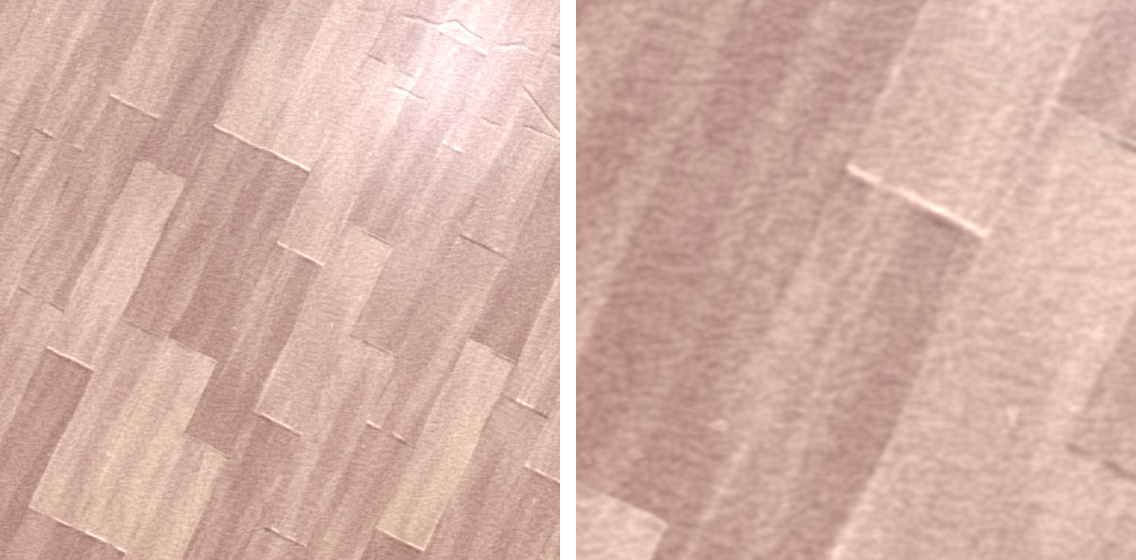
Left: the whole. Right: its middle third, enlarged.
This texture is drawn by a Shadertoy shader. Its source:

```glsl
// Worn parquet seen at a slant: long narrow strips of staggered pinkish planks.
// Each strip alternates light and dark planks with gradient-noise grain, glinting
// end joints, and a soft window glare that washes out the upper right.

// Per strip: position of one end joint along the strip, tone of the plank after it
const vec2 STRIPS[15] = vec2[15](
    vec2(.30, .55), vec2(.234, .35), vec2(.176, .50), vec2(.066, .35), vec2(.143, .88),
    vec2(.034, .22), vec2(.41, .92), vec2(.173, .18), vec2(.083, .85), vec2(.259, .62),
    vec2(.012, .52), vec2(.176, .98), vec2(.238, .38), vec2(.336, .42), vec2(.30, .50));

float hash(vec2 p) {
    p = fract(p * vec2(.1031, .1137));
    p += dot(p, p.yx + 33.33);
    return fract((p.x + p.y) * p.x * 7.31);
}

vec2 gradient(vec2 cell) {
    float angle = 6.2832 * hash(cell + 71.0);
    return vec2(cos(angle), sin(angle));
}

float noise(vec2 p) {
    vec2 i = floor(p), f = p - i;
    vec2 w = f * f * f * (f * (f * 6.0 - 15.0) + 10.0);
    vec2 e = vec2(0, 1);
    return mix(mix(dot(gradient(i), f), dot(gradient(i + e.yx), f - e.yx), w.x),
               mix(dot(gradient(i + e), f - e), dot(gradient(i + 1.0), f - 1.0), w.x), w.y);
}

// Lightness of one plank: base tone, broad streaks, pale veins, fibres, growth rings
float plank(float strip, float row, float base, vec2 uv) {
    float seed = hash(vec2(strip + 20.0, row * 7.0 + 50.0));
    float tone = mix(base, 1.0 - base, mod(row, 2.0)) + .14 * (seed - .5);
    vec2 g = uv + seed * vec2(13.0, 29.0);
    g.x += .014 * noise(g * vec2(5, 4));
    float streak = noise(g * vec2(30, 3));
    tone += .36 * smoothstep(-.16, .16, streak) - .18;
    tone += .25 * noise(g * vec2(90, 9)) + .3 * noise(g * vec2(14, 9) + 5.0);
    float vein = noise(g * vec2(24, 3) + 17.0);
    tone += .25 * exp(-pow(vein / .045, 2.0)) * smoothstep(0.0, .3, noise(g * vec2(20, 7)));
    float rings = sin(45.0 * noise(g * vec2(10, 3)) + 60.0 * g.x);
    return tone + .13 * rings * smoothstep(.4, .65, seed) * smoothstep(-.2, .2, streak);
}

// Returns lightness (x) and end-joint shading (y) of a strip
vec2 stripShade(float strip, vec2 uv) {
    vec2 s = STRIPS[int(clamp(strip, 0.0, 14.0))];
    float along = (uv.y - s.x) / .378;
    float row = floor(along + .5);
    float d = (along - row) * .378 + .0022 * noise(uv * 30.0);
    float before = plank(strip, row - 1.0, s.y, uv);
    float after = plank(strip, row, s.y, uv);
    float glint = smoothstep(-.1, .3, before - after + .5 * noise(uv * 24.0));
    float wear = smoothstep(-.4, .25, noise(uv * 30.0 + 9.0));
    float joint = 1.35 * glint * exp(-pow((d + .001) / .003, 2.0))
                - exp(-pow((d - .005) / .003, 2.0)) * (1.1 - .5 * glint);
    return vec2(mix(before, after, smoothstep(-.002, .002, d)), joint * wear);
}

// Thin crease: dark line with a bright lip beside it
float crease(float d) {
    return .10 * exp(-pow((d - .005) / .004, 2.0)) - .15 * exp(-pow(d / .003, 2.0));
}

void mainImage(out vec4 fragColor, in vec2 fragCoord) {
    vec2 p = fragCoord / iResolution.xy;
    p.y = 1.0 - p.y;

    // Across and along the planks
    vec2 uv = vec2(dot(p, vec2(.899, .438)), dot(p, vec2(-.438, .899)));
    float across = (uv.x + .0371) / .0957 + .03 * noise(uv * 9.0) + .02 * noise(uv * 40.0);

    // Blend the two strips nearest to a long seam
    float seam = floor(across + .5);
    float side = across - seam;
    vec2 shade = mix(stripShade(seam - 1.0, uv), stripShade(seam, uv),
                     smoothstep(-.03, .03, side));
    float seamLine = exp(-pow(side / .04, 2.0)) * noise(vec2(seam * 5.3, uv.y * 14.0));

    // Glare flattens the wood contrast
    vec2 q = uv - vec2(.79, -.245);
    float glare = exp(-dot(q * q, vec2(14.0, 8.0)));
    float core = exp(-dot(q * q, vec2(70.0, 32.0)));
    float tone = mix(clamp(shade.x, -.1, 1.15), .6, .35 * glare);
    vec3 color = mix(vec3(.74, .588, .543), vec3(.885, .752, .688), tone);
    color += vec3(.16, .15, .15) * shade.y + .17 * seamLine;

    // Light falls off downwards, cool towards the top
    color += vec3(.015, .025, .04) * (.55 - p.y);
    color += vec3(.11, .13, .16) * glare + vec3(.10, .11, .13) * core;
    color += .035 * noise(p * 4.0 + 3.0) * vec3(.8, 1.0, 1.0);

    // Wavy scuffs and creases under the glare
    float wave = .03 * noise(vec2(p.x * 13.0, 4.0)) + .008 * noise(p * 30.0);
    float mask = smoothstep(.6, .7, p.x) * smoothstep(-.15, .15, noise(p * 14.0));
    color += mask * crease(p.y - .26 * (p.x - .62) - wave);
    color += mask * crease(p.y - .20 - .3 * (p.x - .85) - wave);
    color += smoothstep(.92, .94, p.x) * crease((p.y - .15 - 1.2 * (p.x - .93)) * .64 - wave * .3);

    // Rippled surface with scattered bright specks
    float ripple = .08 * noise(p * vec2(80, 165) + 2.0 * noise(p * 20.0))
                 + .065 * noise(p * vec2(190, 250) + 40.0);
    float speck = smoothstep(.3, .5, noise(p * vec2(75, 110) + 11.0));
    color += ripple + .06 * speck * smoothstep(-.1, .3, noise(p * 9.0 + 6.0));
    fragColor = vec4(clamp(color, 0.0, 1.0), 1.0);
}
```
